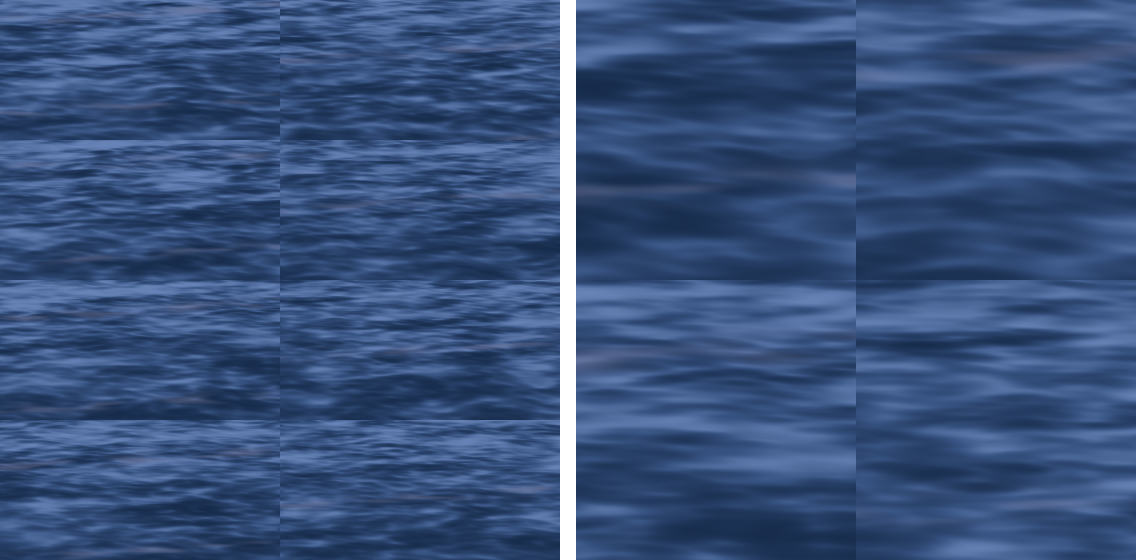
Left, the full canvas; right, a detail of the centre.
Reproduce this texture procedurally as a Shadertoy shader.

```glsl
// A grid of wide panels of rippling blue sea, each paler towards its far, upper edge.
// Stretched gradient noise makes the swell, pinched octaves of it make long crests,
// and faint warm streaks drift down the panels from one row to the next.
#define PANELS vec2(2.0, 4.0)
#define DRIFT 0.06
#define SWELL_GAIN 0.62
#define RIPPLE_GAIN 1.25
#define RIPPLE_FREQUENCY vec2(1.4, 10.0)
#define CREST_PINCH 0.45
#define STREAK_GAIN 0.45
#define DEEP_BLUE vec3(0.10, 0.185, 0.315)
#define MID_BLUE vec3(0.22, 0.33, 0.515)
#define SKY_BLUE vec3(0.38, 0.49, 0.69)
#define WARM_GREY vec3(0.42, 0.43, 0.56)

float hash(vec2 p) {
    return fract(sin(dot(p, vec2(127.1, 311.7))) * 43758.545);
}

// Dot product of a random unit gradient with the offset from its cell corner
float cornerSlope(vec2 cell, vec2 offset) {
    float angle = 6.28318 * hash(cell);
    return dot(vec2(cos(angle), sin(angle)), offset);
}

float gradientNoise(vec2 p) {
    vec2 cell = floor(p), f = fract(p);
    vec2 s = f * f * f * (f * (f * 6.0 - 15.0) + 10.0);
    vec2 e = vec2(1.0, 0.0);
    float low = mix(cornerSlope(cell, f), cornerSlope(cell + e, f - e), s.x);
    float high = mix(cornerSlope(cell + e.yx, f - e.yx), cornerSlope(cell + 1.0, f - 1.0), s.x);
    return mix(low, high, s.y);
}

// Long wavelets: each octave is pinched by the waves below it, with a soft bright crest
float ripples(vec2 p, float seed) {
    float sum = 0.0, gain = 0.5;
    vec2 frequency = RIPPLE_FREQUENCY;
    for (int i = 0; i < 4; i++) {
        float shear = (i % 2 == 0) ? -0.07 : 0.06;
        vec2 q = vec2(p.x, p.y + shear * p.x) * frequency;
        q.y += CREST_PINCH * sum;
        float n = gradientNoise(q + seed + 7.3 * float(i));
        float peak = max(n, 0.0);
        sum += gain * (0.85 * n + 1.5 * peak * peak - 0.04);
        gain *= 0.86;
        frequency *= vec2(1.65, 1.55);
    }
    return sum;
}

// Soft slanted band around a height, broken into patches
float streak(vec2 p, float height, float seed) {
    float d = p.y - height - 0.06 * (p.x - 0.6) - 0.03 * gradientNoise(p * vec2(3.0, 9.0) + seed);
    float patches = smoothstep(-0.2, 0.3, gradientNoise(p * vec2(2.6, 22.0) + seed + 5.0));
    return patches * exp(-d * d * 1100.0);
}

void mainImage(out vec4 fragColor, in vec2 fragCoord) {
    // Panel index and position, in panel heights: x from 0 to 2, y from 0 to 1
    vec2 grid = fragCoord / iResolution.xy * PANELS;
    vec2 panel = floor(grid);
    vec2 p = fract(grid) * vec2(2.0, 1.0);
    float row = PANELS.y - 1.0 - panel.y;
    float columnSeed = 19.0 * panel.x + 3.0;
    float panelSeed = columnSeed + 31.0 * row;

    // Perspective squeezes the distant waves; a slow warp bends the crests
    vec2 water = vec2((p.x - 1.0) * (1.0 + 0.4 * p.y), p.y * (0.8 + 0.5 * p.y));
    water.y += 0.025 * gradientNoise(water * vec2(1.6, 4.0) + panelSeed);

    // The swell is shared by a column and slides down with each row
    vec2 drifted = water + vec2(0.05, DRIFT) * row;
    drifted.y -= 0.04 * drifted.x;
    float swell = 0.7 * gradientNoise(drifted * vec2(0.5, 5.0) + columnSeed);
    swell += 0.8 * gradientNoise(drifted * vec2(1.0, 9.5) + columnSeed + 11.0);

    // Tone: far brightness, swell, then ripples in calm and choppy areas
    float chop = 0.95 + 0.5 * gradientNoise(water * vec2(1.3, 2.6) + panelSeed + 8.0);
    float tone = 0.17 + 0.56 * p.y + SWELL_GAIN * swell;
    tone += RIPPLE_GAIN * chop * (0.8 + 0.3 * p.y) * ripples(water, panelSeed);

    // Two warm streaks per panel, with a dark trough under the upper one
    float upper = mix(0.88, 0.60, mod(panel.x, 2.0)) - DRIFT * row;
    float trough = p.y - upper + 0.10 - 0.05 * (p.x - 0.6);
    tone -= 0.20 * exp(-trough * trough * 260.0 - p.x * 0.8);
    float warm = streak(p, upper, panelSeed) + streak(p, upper - 0.66, panelSeed + 4.0);

    // Colour ramp from trough to crest, with softened ends
    tone = 0.5 + 0.6 * tanh((tone - 0.5) / 0.6);
    vec3 color = mix(DEEP_BLUE, MID_BLUE, min(tone * 2.0, 1.0));
    color = mix(color, SKY_BLUE, max(tone * 2.0 - 1.0, 0.0));
    color = mix(color, WARM_GREY, STREAK_GAIN * min(warm, 1.0));
    fragColor = vec4(color, 1.0);
}
```
